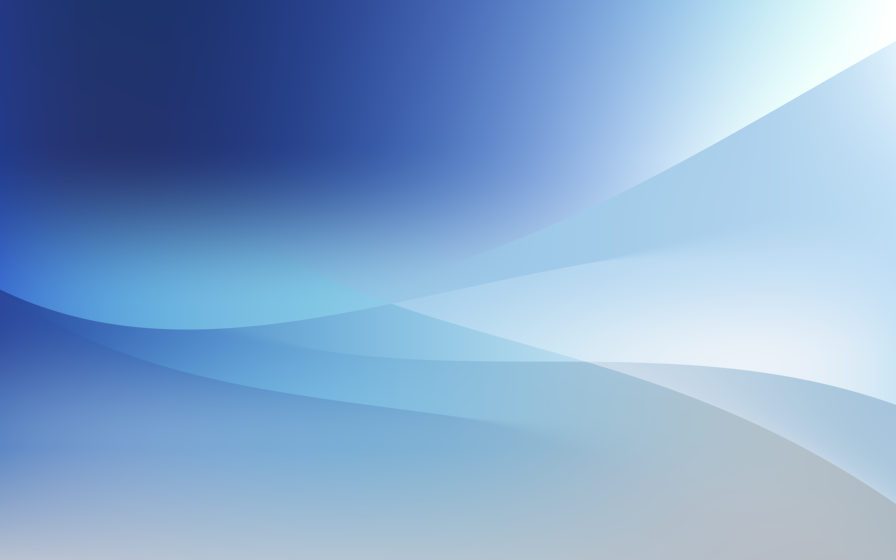
This background is drawn by a WebGL 1 fragment shader. Its source:

```glsl
precision highp float;
// Soft blue abstract backdrop: translucent curved veils under a glowing upper right corner.

#define EDGE_PIXELS 0.8     // half width of a crisp edge
#define CREST_FADE 0.06     // blur at the right end of the crest
#define RIBBON_FADE 0.08    // blur at the right end of the ribbon
#define FOLD_FADE 0.015     // blur at the left end of the fold
#define RIM_GLOW 0.6        // light along the sweep on the right
#define RIM_FALLOFF 24.0

uniform vec2 u_resolution;

// Quartic through five evenly spaced values, in Newton form.
vec3 quartic(float x, vec3 a, vec3 b, vec3 c, vec3 d, vec3 e) {
    float s = 4.0 * x;
    float s2 = s * (s - 1.0) / 2.0;
    float s3 = s2 * (s - 2.0) / 3.0;
    float s4 = s3 * (s - 3.0) / 4.0;
    return a + s * (b - a) + s2 * (c - 2.0 * b + a)
        + s3 * (d - 3.0 * c + 3.0 * b - a)
        + s4 * (e - 4.0 * d + 6.0 * c - 4.0 * b + a);
}

float curve(float x, float a, float b, float c, float d, float e) {
    return quartic(x, vec3(a), vec3(b), vec3(c), vec3(d), vec3(e)).x;
}

// 0 above the given height, 1 below it.
float below(float y, float height, float softness) {
    return 1.0 - smoothstep(height - softness, height + softness, y);
}

// 0 at the upper height, 1 at the lower one.
float descend(float y, float upper, float lower) {
    return 1.0 - smoothstep(lower, upper, y);
}

vec3 skyColor(vec2 p) {
    vec3 top = quartic(p.x, vec3(.14, .22, .52), vec3(.12, .21, .46),
        vec3(.27, .40, .70), vec3(.60, .77, .91), vec3(1.0));
    vec3 middle = quartic(p.x, vec3(.13, .23, .54), vec3(.14, .22, .48),
        vec3(.32, .47, .75), vec3(.78, .88, .96), vec3(1.0));
    vec3 horizon = quartic(p.x, vec3(.23, .43, .82), vec3(.46, .73, .88),
        vec3(.64, .80, .91), vec3(.86, .92, .97), vec3(1.0));
    vec3 color = mix(top, middle, clamp((1.0 - p.y) / .28, 0.0, 1.0));
    return mix(color, horizon, descend(p.y, .75, .45));
}

vec3 wingColor(vec2 p) {
    vec3 top = quartic(p.x, vec3(.50, .70, .88), vec3(.55, .73, .89),
        vec3(.60, .77, .90), vec3(.63, .79, .91), vec3(.88, .95, .99));
    vec3 bottom = quartic(p.x, vec3(.45, .65, .85), vec3(.52, .71, .87),
        vec3(.59, .77, .90), vec3(.66, .81, .92), vec3(.74, .87, .96));
    return mix(top, bottom, descend(p.y, .95, .60));
}

vec3 mistColor(vec2 p) {
    vec3 top = quartic(p.x, vec3(.40, .62, .84), vec3(.53, .72, .88),
        vec3(.64, .80, .92), vec3(.74, .86, .95), vec3(.75, .87, .96));
    vec3 bottom = quartic(p.x, vec3(.40, .66, .86), vec3(.55, .76, .90),
        vec3(.72, .86, .94), vec3(.90, .94, .97), vec3(.80, .90, .96));
    return mix(top, bottom, descend(p.y, .55, .35));
}

vec3 foldColor(vec2 p) {
    return quartic(p.x, vec3(.16, .34, .66), vec3(.36, .60, .81),
        vec3(.59, .79, .90), vec3(.84, .91, .96), vec3(.95, .97, .99));
}

vec3 ribbonColor(vec2 p) {
    vec3 top = quartic(p.x, vec3(.15, .27, .60), vec3(.33, .56, .80),
        vec3(.52, .73, .86), vec3(.68, .78, .86), vec3(.68, .75, .80));
    vec3 bottom = quartic(p.x, vec3(.25, .40, .72), vec3(.42, .68, .86),
        vec3(.54, .75, .87), vec3(.66, .76, .82), vec3(.68, .73, .77));
    return mix(top, bottom, descend(p.y, .42, .25));
}

vec3 groundColor(vec2 p) {
    vec3 top = quartic(p.x, vec3(.17, .28, .61), vec3(.20, .43, .73),
        vec3(.36, .58, .80), vec3(.68, .78, .86), vec3(.68, .75, .80));
    vec3 middle = quartic(p.x, vec3(.36, .53, .77), vec3(.48, .66, .83),
        vec3(.51, .70, .83), vec3(.67, .75, .81), vec3(.68, .73, .77));
    vec3 bottom = quartic(p.x, vec3(.72, .76, .82), vec3(.71, .77, .83),
        vec3(.70, .77, .82), vec3(.71, .75, .79), vec3(.70, .74, .77));
    vec3 color = mix(top, middle, descend(p.y, .45, .20));
    return mix(color, bottom, clamp(1.0 - p.y / .20, 0.0, 1.0));
}

void main() {
    vec2 p = gl_FragCoord.xy / u_resolution;
    float crisp = EDGE_PIXELS / u_resolution.y;

    // Heights of the five curves
    float crest = curve(p.x, .483, .4135, .479, .552, .556);
    float wing = curve(p.x, .396, .4375, .527, .702, .927);
    float sweep = curve(p.x, 1.05, .604, .425, .304, .100);
    float ribbon = curve(p.x, .479, .319, .258, .179, .021);
    float fold = curve(p.x, .660, .4145, .356, .350, .277);

    // Coverage under each curve, blurred where its edge dies out
    float underCrest = below(p.y, crest, crisp + CREST_FADE * smoothstep(.65, .90, p.x));
    float underWing = below(p.y, wing, crisp) * smoothstep(.42, .62, p.x);
    float underSweep = below(p.y, sweep, crisp);
    float underRibbon = below(p.y, ribbon, crisp + RIBBON_FADE * smoothstep(.50, .80, p.x));
    float underFold = below(p.y, fold, crisp + FOLD_FADE * descend(p.x, .38, .25));

    // Upper veils, with a faint teal tint under the sweep
    vec3 upper = mix(skyColor(p), wingColor(p), underWing);
    upper += vec3(-.025, .015, .005) * underSweep * smoothstep(.25, .38, p.x);

    // Lower veils, with a bright rim above the sweep
    vec3 veil = mix(vec3(.76, .84, .90), vec3(.65, .77, .86), smoothstep(.70, 1.0, p.x));
    veil = mix(veil, vec3(.82, .87, .92), RIM_GLOW * exp(-RIM_FALLOFF * max(p.y - sweep, 0.0)));
    vec3 band = mix(ribbonColor(p), groundColor(p), underRibbon);
    vec3 lower = mix(mistColor(p), foldColor(p), underSweep);
    lower = mix(lower, mix(veil, band, underSweep), underFold);

    gl_FragColor = vec4(clamp(mix(upper, lower, underCrest), 0.0, 1.0), 1.0);
}
```
